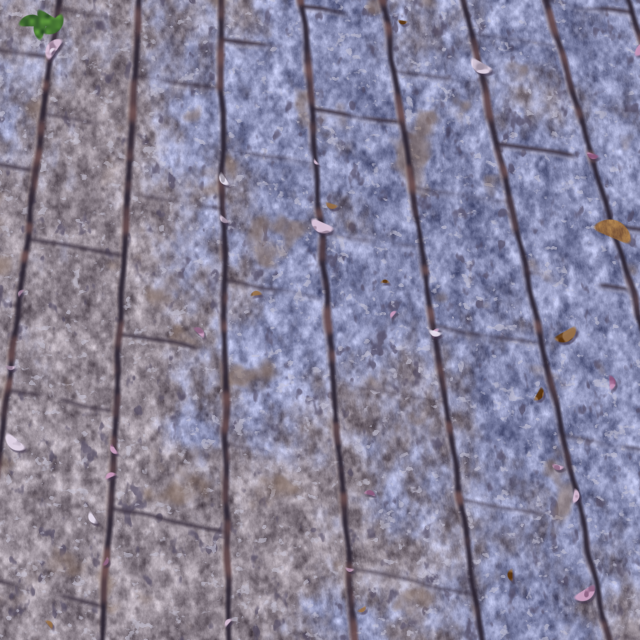
A Shadertoy shader for this texture:

```glsl
// Weathered blue-grey paving in receding columns, with staggered joints and fallen petals.

float hash(vec2 p) {
    return fract(sin(dot(p, vec2(127.1, 311.7))) * 43758.5453);
}

float noise(vec2 p) {
    vec2 i = floor(p), f = fract(p);
    f = f * f * (3.0 - 2.0 * f);
    return mix(mix(hash(i), hash(i + vec2(1, 0)), f.x),
               mix(hash(i + vec2(0, 1)), hash(i + vec2(1, 1)), f.x), f.y);
}

float fbm(vec2 p) {
    float sum = 0.0, amp = 0.57;
    for (int i = 0; i < 3; i++) {
        sum += amp * noise(p);
        p = mat2(1.6, 1.2, -1.2, 1.6) * p + 7.3;
        amp *= 0.5;
    }
    return sum;
}

// Coverage of a line of the given half width
float stroke(float dist, float halfWidth, float soft) {
    return 1.0 - smoothstep(halfWidth - soft, halfWidth + soft, abs(dist));
}

// Coverage of a slightly bent, rotated oval
float petal(vec2 p, float angle, float size, float soft) {
    float c = cos(angle), s = sin(angle);
    p = mat2(c, -s, s, c) * p;
    p.y += 0.25 * p.x * p.x / size;
    return 1.0 - smoothstep(-soft, soft, length(p * vec2(1.0, 2.2)) - size);
}

void mainImage(out vec4 fragColor, in vec2 fragCoord) {
    vec2 uv = fragCoord / iResolution.xy;
    float px = 1.0 / iResolution.y;
    float soft = 0.0015 + px;

    // Perspective: columns converge far above the canvas
    vec2 bent = uv + 0.005 * (vec2(noise(uv * 22.0), noise(uv * 22.0 + 40.0)) - 0.5);
    float depth = 2.789 - bent.y;
    float across = (bent.x - 0.3236) / (0.071 * depth) + 1.831;
    float column = floor(across), f = across - column;
    float along = 21.88 / depth + 0.12 * (f - 0.5) - 0.06 - 0.35 * column;
    float joint = floor(along + 0.5);

    // Signed distances to the seams, in canvas units
    float seamDist = (fract(across + 0.5) - 0.5) * 0.071 * depth;
    float jointDist = (along - joint) * depth * depth / 21.88;

    // Stone: warm at lower left, cool towards the right
    float grain = fbm(mat2(1.0, 0.45, -0.3, 0.8) * uv * vec2(48.0, 42.0));
    float fine = fbm(uv * vec2(130.0, 105.0) + 9.0);
    float patches = fbm(uv * 6.0 + 3.0);
    float cool = patches + 0.55 * (uv.x - 0.5) + 0.3 * (uv.y - 0.5) + 0.5 * (grain - 0.5);
    vec3 color = mix(vec3(0.58, 0.54, 0.58), vec3(0.53, 0.55, 0.70), smoothstep(0.25, 0.7, cool));
    color += 0.46 * (grain - 0.5) + 0.38 * (fine - 0.5);
    color += 0.05 * (hash(vec2(column, floor(along))) - 0.5);

    // Pits, pale flecks and ochre stains
    float pit = smoothstep(0.66, 0.82, fbm(uv * vec2(60.0, 42.0) + 31.0));
    color = mix(color, vec3(0.31, 0.28, 0.38), 0.65 * pit);
    float fleck = smoothstep(0.66, 0.8, fbm(uv * vec2(75.0, 90.0) + 63.0));
    color = mix(color, vec3(0.78, 0.77, 0.84), 0.6 * fleck);
    float stain = smoothstep(0.66, 0.85, fbm(uv * 17.0 + 80.0));
    color = mix(color, vec3(0.52, 0.43, 0.38), 0.6 * stain);

    // Cross joints, some almost worn away
    float wear = mix(0.2, 0.9, hash(vec2(column, joint) + 5.0));
    wear *= smoothstep(0.15, 0.55, noise(uv * 25.0 + 12.0) + 0.25 * (0.6 - f));
    color = mix(color, vec3(0.68, 0.64, 0.67), 0.3 * wear * stroke(jointDist + 0.006, 0.003, 0.003));
    color = mix(color, vec3(0.25, 0.21, 0.27), wear * stroke(jointDist, 0.0032, soft + 0.001));

    // Long seams with a pale, dusty edge
    float dirt = noise(uv * vec2(30.0, 45.0) + 50.0);
    color = mix(color, vec3(0.66, 0.58, 0.57), 0.55 * dirt * stroke(seamDist + 0.006, 0.003, 0.003));
    vec3 seamColor = mix(vec3(0.17, 0.14, 0.2), vec3(0.42, 0.30, 0.31), smoothstep(0.4, 1.0, dirt));
    color = mix(color, seamColor, 0.93 * stroke(seamDist, 0.0036 + 0.0018 * dirt, soft + 0.0007));

    // Petals and ochre scraps, half of them caught in the seams
    for (int i = 0; i < 38; i++) {
        float n = float(i);
        vec2 spot = vec2(hash(vec2(n, 1.7)), hash(vec2(n, 4.2)));
        if (i % 2 == 0) {
            float d = 2.789 - spot.y;
            spot.x = 0.3236 + (floor(spot.x * 8.0) - 1.831) * 0.071 * d;
        }
        float angle = 6.28 * hash(vec2(n, 8.1));
        float size = i < 7 ? 0.018 : mix(0.004, 0.011, hash(vec2(n, 6.3)));
        vec2 p = uv - spot;
        vec3 tint = mix(vec3(0.93, 0.91, 0.97), vec3(0.80, 0.58, 0.74), hash(vec2(n, 2.9)));
        if (i % 4 == 3) tint = vec3(0.60, 0.44, 0.27);
        tint -= 0.25 * smoothstep(0.5, 0.8, noise(p * 110.0 + n));
        color = mix(color, vec3(0.25, 0.2, 0.3), 0.6 * petal(p + vec2(-0.003, 0.004), angle, size, 0.004));
        color = mix(color, tint, 0.92 * petal(p, angle, size, soft));
    }

    // Green sprig at upper left, dry curled leaf at right
    for (int i = 0; i < 4; i++) {
        float n = float(i);
        vec2 p = uv - vec2(0.05 + 0.012 * n, 0.968 - 0.009 * mod(n, 2.0));
        vec3 green = mix(vec3(0.16, 0.30, 0.15), vec3(0.38, 0.62, 0.25), noise(uv * 120.0));
        color = mix(color, green, petal(p, n * 1.3, 0.02, soft));
    }
    float curl = petal(uv - vec2(0.96, 0.642), -0.4, 0.03, soft);
    color = mix(color, mix(vec3(0.42, 0.28, 0.2), vec3(0.78, 0.6, 0.36), fine), curl);

    fragColor = vec4(clamp(color, 0.0, 1.0), 1.0);
}
```
